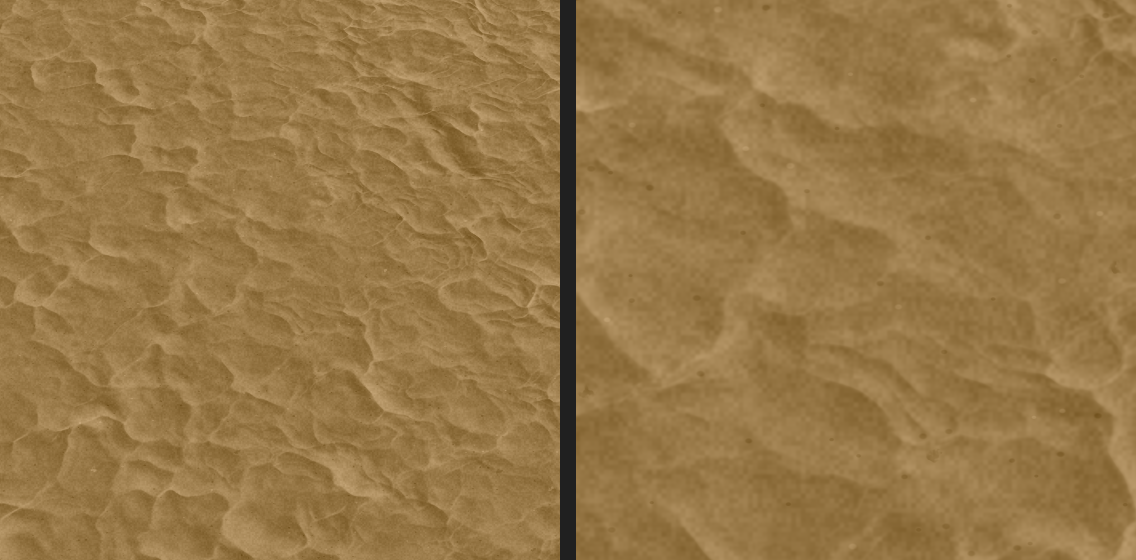
Left: the whole. Right: its middle third, enlarged.
Write a three.js fragment shader that draws this texture.

```glsl
// Trampled dry sand: wind-softened hollows and crests receding from the viewer.
varying vec2 vUv;

float hash(vec2 p) {
  vec3 q = fract(vec3(p.xyx) * 0.1031);
  q += dot(q, q.yzx + 33.33);
  return fract((q.x + q.y) * q.z);
}

vec2 hash2(vec2 p) {
  return vec2(hash(p), hash(p + 71.7));
}

float noise(vec2 p) {
  vec2 i = floor(p);
  vec2 f = fract(p);
  f = f * f * f * (f * (f * 6.0 - 15.0) + 10.0);
  return mix(mix(hash(i), hash(i + vec2(1.0, 0.0)), f.x),
             mix(hash(i + vec2(0.0, 1.0)), hash(i + 1.0), f.x), f.y);
}

float fbm(vec2 p) {
  float sum = 0.0;
  float amp = 0.5;
  for (int i = 0; i < 3; i++) {
    sum += amp * (noise(p) - 0.5);
    p = mat2(0.8, 0.6, -0.6, 0.8) * p * 2.1 + 9.2;
    amp *= 0.5;
  }
  return sum;
}

// Scattered parabolic bowls, joined by a soft minimum into narrow crests.
float bowls(vec2 p) {
  vec2 cell = floor(p);
  float sum = 0.0;
  for (int y = -1; y <= 1; y++) {
    for (int x = -1; x <= 1; x++) {
      vec2 id = cell + vec2(float(x), float(y));
      vec2 d = id + 0.05 + 0.9 * hash2(id) - p;
      float steepness = mix(0.6, 1.4, hash(id + 31.3));
      float rise = 0.14 * hash(id + 57.1);
      sum += exp(-30.0 * (dot(d, d) * steepness + rise));
    }
  }
  return -log(sum + 1e-9) / 30.0 - 0.15;
}

// Height of the sand in ground units, with finer churning on the right.
float relief(vec2 p) {
  vec2 warp = vec2(fbm(p * 0.8 + 40.0), fbm(p * 0.8 + 83.0));
  vec2 q = p + 1.2 * warp;
  float churn = smoothstep(-4.0, 5.0, p.x + 4.0 * warp.y);
  // Uneven depth breaks the crests into short pieces.
  float deep = mix(0.05, 0.95, noise(p * 0.8 + 90.0));
  float shallow = mix(0.16, 0.42, churn) * noise(p * 1.1 + 64.0);
  float scuffed = mix(0.05, 0.12, churn) * noise(p * 1.6 + 47.0);
  float h = deep * bowls(q + 50.0);
  h += shallow * bowls(mat2(1.5, 0.9, -0.9, 1.5) * q + vec2(53.0, 81.0));
  h += scuffed * bowls(mat2(2.6, -1.7, 1.7, 2.6) * q + vec2(31.0, 95.0));
  h += 0.13 * fbm(p * 1.5 + 20.0);
  // One long dragged furrow.
  vec2 start = vec2(3.5, 44.9);
  vec2 along = vec2(1.13, -3.0);
  float t = clamp(dot(p - start, along) / dot(along, along), 0.0, 1.0);
  float d = length(p - start - along * t + 0.4 * warp);
  return h - 0.28 * (1.0 - smoothstep(0.05, 0.55, d));
}

// Sparse round crumbs: x is the coverage, y a random shade.
vec2 crumbs(vec2 p, float share) {
  vec2 id = floor(p);
  vec2 centre = 0.25 + 0.5 * hash2(id + 7.0);
  float radius = mix(0.1, 0.2, hash(id + 3.0));
  float d = length((fract(p) - centre) * vec2(0.8, 1.1));
  float present = step(1.0 - share, hash(id + 19.0));
  return vec2(present * (1.0 - smoothstep(radius * 0.4, radius, d)), hash(id + 27.0));
}

void main() {
  // Gentle perspective: distant hollows become smaller and flatter.
  float scale = 2.6 - vUv.y;
  vec2 ground = vec2((vUv.x - 0.5) * 26.0, 80.0) / scale;

  // Low light from the far right.
  float e = 0.04;
  float h = relief(ground);
  vec2 slope = vec2(relief(ground + vec2(e, 0.0)) - h,
                    relief(ground + vec2(0.0, e)) - h) / e;
  float light = -dot(slope, vec2(0.7, 0.71)) * 2.2;
  float tone = light / (1.0 + 0.3 * abs(light));
  tone += 1.8 * h + 0.3 * fbm(ground * 0.4 + 11.0);
  tone += 0.25 * (vUv.y - 0.5) - 0.06;

  // Fine grain, then small stones and debris.
  tone += 0.95 * (noise(vUv * 350.0) - 0.5) + 0.3 * (noise(vUv * 190.0) - 0.5);
  vec2 fine = crumbs(vUv * 75.0, 0.1);
  tone += fine.x * mix(-1.1, 1.1, step(0.7, fine.y));
  vec2 coarse = crumbs(vUv * 34.0 + 0.4 * fbm(vUv * 160.0), 0.03);
  tone += coarse.x * mix(-1.2, 1.8, step(0.6, coarse.y));

  vec3 sand = vec3(0.597, 0.473, 0.28);
  gl_FragColor = vec4(sand + tone * vec3(0.055, 0.055, 0.059), 1.0);
}
```
